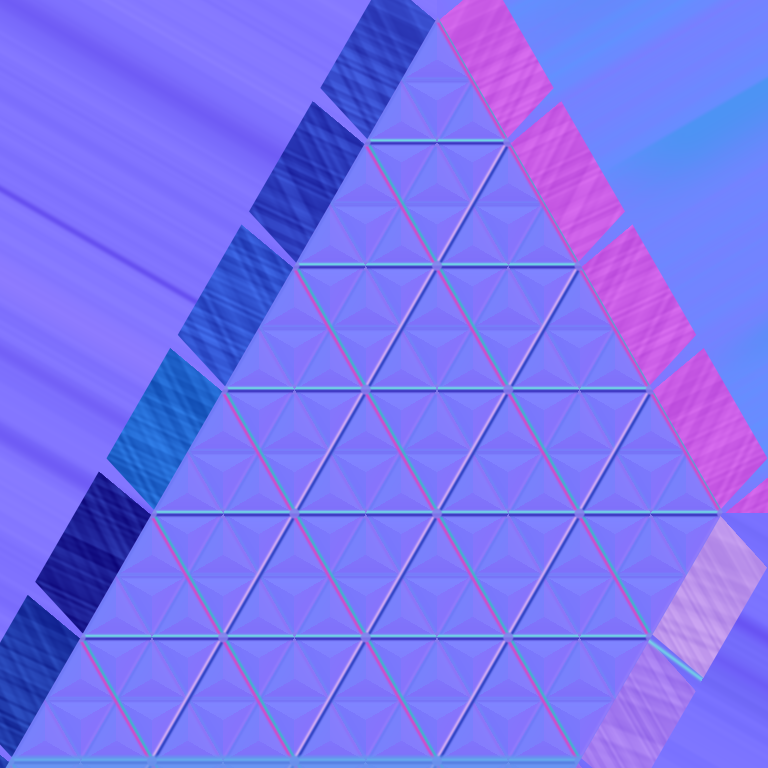
This texture map is drawn by a Shadertoy shader. Its source:

```glsl
const vec2 APEX = vec2(0.569, 0.9766);
const float SIDE = 0.1856;          // lattice edge length
const float ROW = 0.1613;           // lattice row height
const float DEPTH = 0.086;          // depth of the border blocks
const float LINE = 0.0021;          // half width of the bevel lines
const float COLUMNS = 4.0;
const vec3 FACE = vec3(0.50, 0.48, 0.99);
const vec3 VIOLET = vec3(0.51, 0.46, 1.0);
const vec3 DEEP = vec3(0.39, 0.30, 0.94);
const vec3 SKY = vec3(0.43, 0.53, 1.0);
const vec3 AZURE = vec3(0.29, 0.58, 0.95);
const vec3 MAGENTA = vec3(0.79, 0.36, 0.90);
const vec3 MAUVE = vec3(0.73, 0.57, 0.92);
const vec3 MINT = vec3(0.45, 0.88, 0.90);
const vec3 INDIGO = vec3(0.22, 0.20, 0.74);
const vec3 BLUES[6] = vec3[6](
    vec3(0.20, 0.27, 0.77), vec3(0.17, 0.23, 0.73), vec3(0.19, 0.32, 0.81),
    vec3(0.13, 0.40, 0.81), vec3(0.11, 0.12, 0.58), vec3(0.12, 0.22, 0.66));

float hash(float n) { return fract(sin(n * 127.1 + 3.7) * 4375.85); }

float noise(float x) {
    float i = floor(x), f = fract(x);
    return mix(hash(i), hash(i + 1.0), f * f * (3.0 - 2.0 * f));
}

// Layered bands, centred on zero
float streaks(float x) {
    return 0.5 * noise(x * 4.0) + 0.3 * noise(x * 13.0) + 0.2 * noise(x * 37.0) - 0.5;
}

float bump(float x, float width) { return exp(-x * x / (width * width)); }

// Edge coordinates: x along the edge in cells, y outward in canvas units
vec2 edgeSpace(vec2 q, vec2 along, vec2 outward) {
    return vec2(dot(q, along) / SIDE, dot(q, outward));
}

// Skewed border block: x = coverage, y = index, z = grain
vec3 block(vec2 e, float skew, float px) {
    float k = clamp(e.y / DEPTH, 0.0, 1.0);
    float t = e.x - 0.02 - skew * k;
    float id = floor(t), f = fract(t), s = px / SIDE;
    float cover = smoothstep(-s, s, f) * smoothstep(s, -s, f - mix(0.96, 0.895, k));
    cover *= smoothstep(px, -px, e.y - DEPTH) * step(-0.01, e.y) * step(0.0, id);
    float grain = noise((t + 0.22 * k) * 29.0) + noise((t - 0.12 * k) * 47.0) - 1.0;
    return vec3(cover, id, grain);
}

// Bevelled groove with one lit and one shaded flank
void bevel(inout vec3 col, float d, vec3 lit, vec3 shade, float amount) {
    col = mix(col, lit, amount * bump(d + LINE * 0.8, LINE));
    col = mix(col, shade, amount * bump(d - LINE * 0.9, LINE));
}

vec3 leftSide(vec2 q, float px) {
    vec2 e = edgeSpace(q, vec2(-0.5, -0.866), vec2(-0.866, 0.5));
    float t = e.x;
    vec3 col = VIOLET + vec3(0.10, 0.11, 0.03) * streaks(t);
    float dark = 0.6 * bump(t - 1.39, 0.10) + 0.9 * bump(t - 2.57, 0.025)
               + 0.5 * bump(t - 3.55, 0.06) + 0.6 * bump(t - 4.06, 0.07);
    col = mix(col, DEEP, dark);
    col = mix(col, vec3(0.58, 0.50, 1.0), 0.7 * bump(t - 3.1, 0.14));
    vec3 b = block(e, -0.08, px);
    vec3 blue = BLUES[int(clamp(b.y, 0.0, 5.0))] + vec3(0.07, 0.11, 0.12) * b.z;
    return mix(col, blue, b.x);
}

vec3 rightSide(vec2 q, float px) {
    vec2 e = edgeSpace(q, vec2(0.5, -0.866), vec2(0.866, 0.5));
    float t = e.x;
    vec3 col = SKY + vec3(-0.10, 0.08, 0.0) * streaks(t + 9.0);
    float teal = 0.9 * smoothstep(1.50, 1.54, t) * smoothstep(2.1, 1.58, t)
               + 0.6 * bump(t - 3.1, 0.13) + 0.35 * bump(t - 0.4, 0.25);
    col = mix(col, AZURE, teal * smoothstep(0.04, 0.22, e.y));
    col = mix(VIOLET, col, smoothstep(0.0, DEPTH, e.y));
    vec3 b = block(e, -0.08, px);
    return mix(col, MAGENTA + vec3(0.06, 0.07, 0.04) * b.z, b.x);
}

vec3 lowerSide(vec2 q, float px) {
    vec2 e = edgeSpace(q - vec2(2.0 * SIDE, -4.0 * ROW), vec2(-0.5, -0.866), vec2(0.866, -0.5));
    vec3 col = vec3(0.47, 0.44, 1.0) + 0.09 * streaks(e.x + 4.0);
    col = mix(col, DEEP, 0.8 * bump(e.x - 0.6, 0.06) + 0.5 * bump(e.x - 0.9, 0.06));
    vec3 b = block(e, 0.15, px);
    vec3 tone = mix(MAUVE, vec3(0.64, 0.48, 0.94), step(0.5, b.y));
    col = mix(col, tone + vec3(0.07, 0.08, 0.03) * b.z, b.x);
    float seam = bump(e.x - 1.03 - 0.05 * e.y / DEPTH, 0.016) * step(e.y, DEPTH);
    return mix(col, MINT, 0.8 * seam);
}

// Triangle lattice; g holds the three line coordinates
vec3 lattice(vec3 g) {
    vec3 f = fract(2.0 * g);
    bool up = f.x + f.y < 1.0;
    vec3 h = up ? vec3(f.xy, 1.0 - f.z) : vec3(1.0 - f.xy, f.z);
    float side = up ? 1.0 : -1.0;
    float low = min(h.x, min(h.y, h.z));
    vec3 tilt = h.x == low ? vec3(-0.025, 0.025, 0.0)
              : h.y == low ? vec3(0.025, 0.012, 0.0) : vec3(0.0, -0.035, -0.01);
    vec3 col = FACE + side * tilt * (1.25 - 2.0 * low);
    vec3 fine = (g - round(2.0 * g) * 0.5) * ROW;
    vec3 d = (g - round(g)) * ROW;
    // Faint half-cell creases, then the strong cell grooves
    bevel(col, fine.z, vec3(0.43, 0.56, 0.98), vec3(0.43, 0.38, 0.93), 0.5);
    bevel(col, fine.x, vec3(0.60, 0.51, 0.98), vec3(0.40, 0.45, 0.95), 0.5);
    bevel(col, fine.y, vec3(0.42, 0.56, 0.95), vec3(0.58, 0.41, 0.95), 0.5);
    float inner = step(0.1, g.x) * step(g.x, COLUMNS - 0.1);
    bevel(col, d.x, vec3(0.86, 0.70, 0.95), vec3(0.17, 0.25, 0.75), 0.9 * inner);
    bevel(col, d.y, vec3(0.20, 0.75, 0.78), vec3(0.86, 0.27, 0.76), 0.85);
    bevel(col, d.z, MINT, INDIGO, 0.95 * step(0.5, g.z));
    // Small studs where grooves cross
    float node = length(vec2((d.x - d.y) * 0.577, d.z));
    return mix(col, vec3(0.53, 0.49, 0.94), 0.85 * smoothstep(0.008, 0.005, node));
}

void mainImage(out vec4 fragColor, in vec2 fragCoord) {
    vec2 uv = fragCoord / iResolution.xy;
    float px = 0.7 / iResolution.y;
    vec2 q = uv - APEX;
    float row = -q.y / ROW, column = q.x / SIDE;
    vec3 g = vec3(0.5 * row + column, 0.5 * row - column, row);

    vec3 col = column < 0.0 ? leftSide(q, px)
             : row < 4.0 ? rightSide(q, px) : lowerSide(q, px);
    float inside = min(min(g.x, g.y + 0.01), COLUMNS - g.x) * ROW;
    vec3 face = lattice(g);
    face = mix(face, vec3(0.38, 0.60, 0.93), 0.75 * smoothstep(0.019, 0.013, uv.y));
    col = mix(col, face, smoothstep(-px, px, inside));
    fragColor = vec4(clamp(col, 0.0, 1.0), 1.0);
}
```
